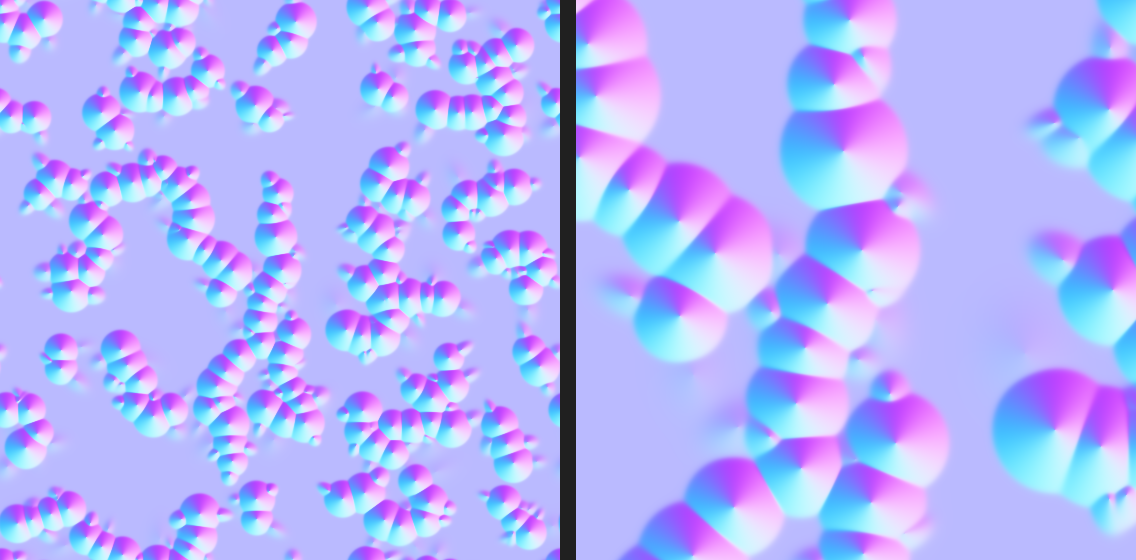
Left: the whole. Right: its middle third, enlarged.
This texture map is drawn by a WebGL 1 fragment shader. Its source:

```glsl
precision highp float;
// Tileable normal map of knobbly bead chains with small buds on a flat ground.

uniform vec2 u_resolution;

const float GRID = 7.0;                        // chains per side of the tile
const float SPACING = 0.034;                   // distance between beads
const vec2 BEAD_RADIUS = vec2(0.026, 0.037);   // smallest, largest
const vec2 BUD_LENGTH = vec2(0.012, 0.023);    // half length: smallest, largest
const vec2 BUD_ASPECT = vec2(0.5, 0.85);       // width over length
const float BEND = 1.0;                        // largest turn per bead, radians
const float STEEPNESS = 1.6;                   // height over radius
const float DOME = 1.3;                        // 1 is a cone, 2 a paraboloid
const float CREASE = 400.0;                    // sharpness of seams and rims
const float GAMMA = 2.2;
const float TAU = 6.2831853;
const int MAX_BEADS = 5;
const int BUDS_PER_BEAD = 2;

vec4 hash4(vec2 cell, float salt) {
  vec4 p = fract(vec4(cell, salt, cell.x + salt) * vec4(0.1031, 0.1030, 0.0973, 0.1099));
  p += dot(p, p.wzxy + 33.33);
  return fract((p.xxyz + p.yzzw) * p.zywx);
}

vec2 direction(float angle) {
  return vec2(cos(angle), sin(angle));
}

// Weighted slope (xy) and weight (z) of one elliptical mound along an axis.
vec3 mound(vec2 offset, vec2 axis, vec2 radii, float height) {
  vec2 side = vec2(-axis.y, axis.x);
  vec2 local = vec2(dot(offset, axis), dot(offset, side)) / radii;
  float q = max(length(local), 0.0001);
  float weight = exp(CREASE * height * (1.0 - pow(q, DOME)));
  vec2 slope = -height * DOME * pow(q, DOME - 2.0) * local / radii;
  return vec3(axis * slope.x + side * slope.y, 1.0) * weight;
}

// All beads and buds of the chain that belongs to one cell.
vec3 chain(vec2 offset, vec2 id) {
  vec4 shape = hash4(id, 1.0);
  float count = 2.0 + floor(shape.x * 3.8);
  float heading = shape.y * TAU;
  float bend = (shape.z * 2.0 - 1.0) * BEND;
  vec3 sum = vec3(0.0);

  for (int i = 0; i < MAX_BEADS; i++) {
    float index = float(i);
    if (index >= count) break;
    vec4 rnd = hash4(id, 7.0 + index * 11.0);
    float t = index - 0.5 * (count - 1.0);
    vec2 center = SPACING * t * direction(heading + 0.5 * bend * t);
    center += (rnd.xy - 0.5) * 0.4 * SPACING;
    float radius = mix(BEAD_RADIUS.x, BEAD_RADIUS.y, rnd.z);
    vec2 fromBead = offset - center;
    sum += mound(fromBead, vec2(1.0, 0.0), vec2(radius), STEEPNESS * radius);

    // Buds point away from the bead; some are tall, some barely rise.
    for (int j = 0; j < BUDS_PER_BEAD; j++) {
      vec4 bud = hash4(id, 71.0 + index * 13.0 + float(j) * 5.0);
      vec2 axis = direction((rnd.w + 0.5 * float(j) + 0.35 * bud.x) * TAU);
      float halfLength = mix(BUD_LENGTH.x, BUD_LENGTH.y, bud.y);
      float halfWidth = halfLength * mix(BUD_ASPECT.x, BUD_ASPECT.y, bud.z);
      float lift = mix(0.12, 1.1, bud.w);
      float reach = radius * mix(1.35, 0.85, bud.w);
      sum += mound(fromBead - axis * reach, axis, vec2(halfLength, halfWidth),
                   STEEPNESS * lift * halfWidth);
    }
  }
  return sum;
}

void main() {
  vec2 uv = gl_FragCoord.xy / u_resolution;
  vec2 cell = floor(uv * GRID);

  // Soft maximum of all mounds; the flat ground has weight one.
  vec3 sum = vec3(0.0, 0.0, 1.0);
  for (int y = -1; y <= 1; y++) {
    for (int x = -1; x <= 1; x++) {
      vec2 neighbor = cell + vec2(float(x), float(y));
      vec2 id = mod(neighbor, GRID);
      vec2 jitter = mix(vec2(0.12), vec2(0.88), hash4(id, 3.0).xy);
      sum += chain(uv - (neighbor + jitter) / GRID, id);
    }
  }

  // Encode the normal with green pointing down and gamma applied.
  vec2 slope = sum.xy / sum.z;
  vec2 normal = -slope * inversesqrt(1.0 + dot(slope, slope));
  vec2 encoded = 0.5 + 0.5 * normal * vec2(1.0, -1.0);
  gl_FragColor = vec4(pow(encoded, vec2(1.0 / GAMMA)), 1.0, 1.0);
}
```
